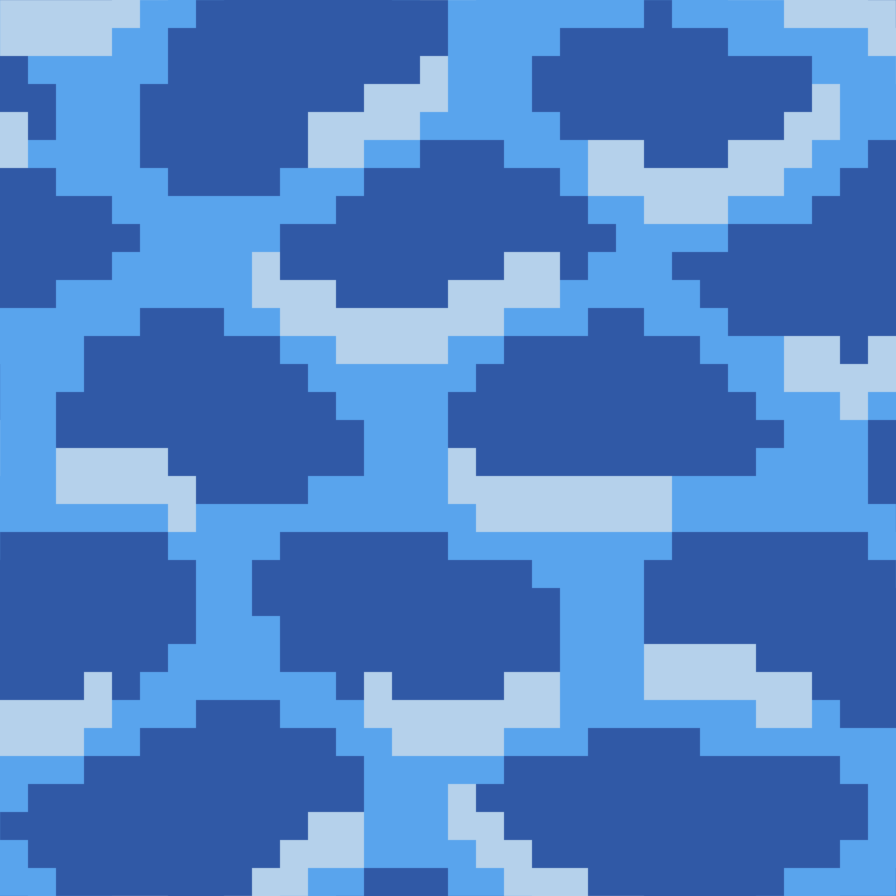
Reproduce this texture procedurally as a three.js fragment shader.

```glsl
// Pixel-art water: a web of light ripples around dark, wide, lens-like cells.
// A jittered brick lattice gives Voronoi borders, sampled once per grid block;
// pale glints two blocks thick lie along part of the lower rim of each cell.

varying vec2 vUv;

const vec3 DEEP = vec3(0.19, 0.35, 0.65);
const vec3 RIPPLE = vec3(0.35, 0.645, 0.93);
const vec3 GLINT = vec3(0.71, 0.82, 0.92);

const float BLOCKS = 32.0;               // blocks across the canvas
const vec2 LATTICE = vec2(16.0, 6.4);    // mean cell size in blocks
const vec2 STRETCH = vec2(1.0, 1.6);     // makes the ripples run sideways
const vec2 JITTER = vec2(0.55, 0.5);     // scatter of the cell centres
const float RIPPLE_HALF = 1.38;          // half width of a ripple
const float JOINT_ROUND = 1.5;           // rounding where ripples meet
const float BEND = 0.8;                  // waviness in blocks
const vec2 GLINT_HALF = vec2(3.0, 6.0);  // shortest and longest half length
const float GLINT_SHIFT = 3.6;           // offset from the cell centre
const float SOFT = 0.03;                 // edge smoothing in blocks
const vec2 UP = vec2(0.0, 1.0);
const vec2 SEED = vec2(17.0, 43.0);

vec2 hash2(vec2 p) {
  p = vec2(dot(p, vec2(127.1, 311.7)), dot(p, vec2(269.5, 183.3)));
  return fract(sin(p) * 43758.5453);
}

float smoothMin(float a, float b, float k) {
  float h = max(k - abs(a - b), 0.0) / k;
  return min(a, b) - 0.25 * h * h * k;
}

// Lattice id of a neighbour; odd rows are shifted by half a cell.
vec2 siteId(vec2 q, vec2 offset) {
  float row = floor(q.y) + offset.y;
  return vec2(floor(q.x - 0.5 * mod(row, 2.0)) + offset.x, row);
}

// Vector from q to a cell centre, in stretched blocks.
vec2 toSite(vec2 q, vec2 id) {
  vec2 centre = id + 0.5 + (hash2(id + SEED) - 0.5) * JITTER;
  centre.x += 0.5 * mod(id.y, 2.0);
  return (centre - q) * LATTICE * STRETCH;
}

// Returns border distance, horizontal offset from the centre, and cell id.
vec4 waterCell(vec2 block) {
  vec2 p = block + 0.5;
  p.y += BEND * sin(0.33 * p.x + 0.21 * p.y);
  vec2 q = p / LATTICE;
  vec2 nearest = vec2(1e3);
  vec2 nearestId = vec2(0.0);
  for (int j = -2; j <= 2; j++) {
    for (int i = -1; i <= 1; i++) {
      vec2 id = siteId(q, vec2(float(i), float(j)));
      vec2 d = toSite(q, id);
      if (dot(d, d) < dot(nearest, nearest)) {
        nearest = d;
        nearestId = id;
      }
    }
  }
  float border = 1e3;
  for (int j = -2; j <= 2; j++) {
    for (int i = -1; i <= 1; i++) {
      vec2 d = toSite(q, siteId(q, vec2(float(i), float(j))));
      vec2 across = d - nearest;
      if (dot(across, across) > 0.01) {
        float side = dot(0.5 * (d + nearest), normalize(across));
        border = smoothMin(border, side, JOINT_ROUND);
      }
    }
  }
  return vec4(border, -nearest.x, nearestId);
}

// Each cell carries one glint, left or right of its lowest point.
bool hasGlint(vec4 cell) {
  vec2 rnd = hash2(cell.zw + SEED.yx);
  float shift = GLINT_SHIFT * (rnd.x < 0.5 ? -1.0 : 1.0) * (0.6 + 0.6 * rnd.y);
  float halfLength = mix(GLINT_HALF.x, GLINT_HALF.y, fract(rnd.x * 7.0));
  return abs(cell.y - shift) < halfLength;
}

vec3 blockColour(vec2 block) {
  vec4 here = waterCell(block);
  if (here.x < RIPPLE_HALF) {
    vec4 above = waterCell(block + UP);
    bool rim = above.x >= RIPPLE_HALF;
    return rim && hasGlint(above) ? GLINT : RIPPLE;
  }
  bool rim = waterCell(block - UP).x < RIPPLE_HALF;
  return rim && hasGlint(here) ? GLINT : DEEP;
}

void main() {
  // Blend neighbouring blocks only within a thin seam between them.
  vec2 p = vUv * BLOCKS;
  vec2 corner = floor(p - 0.5);
  vec2 seam = smoothstep(0.5 - SOFT, 0.5 + SOFT, p - 0.5 - corner);
  vec3 colour = vec3(0.0);
  for (int j = 0; j <= 1; j++) {
    for (int i = 0; i <= 1; i++) {
      vec2 pick = vec2(float(i), float(j));
      vec2 share = mix(1.0 - seam, seam, pick);
      float weight = share.x * share.y;
      if (weight > 0.0) colour += weight * blockColour(corner + pick);
    }
  }
  gl_FragColor = vec4(colour, 1.0);
}
```
